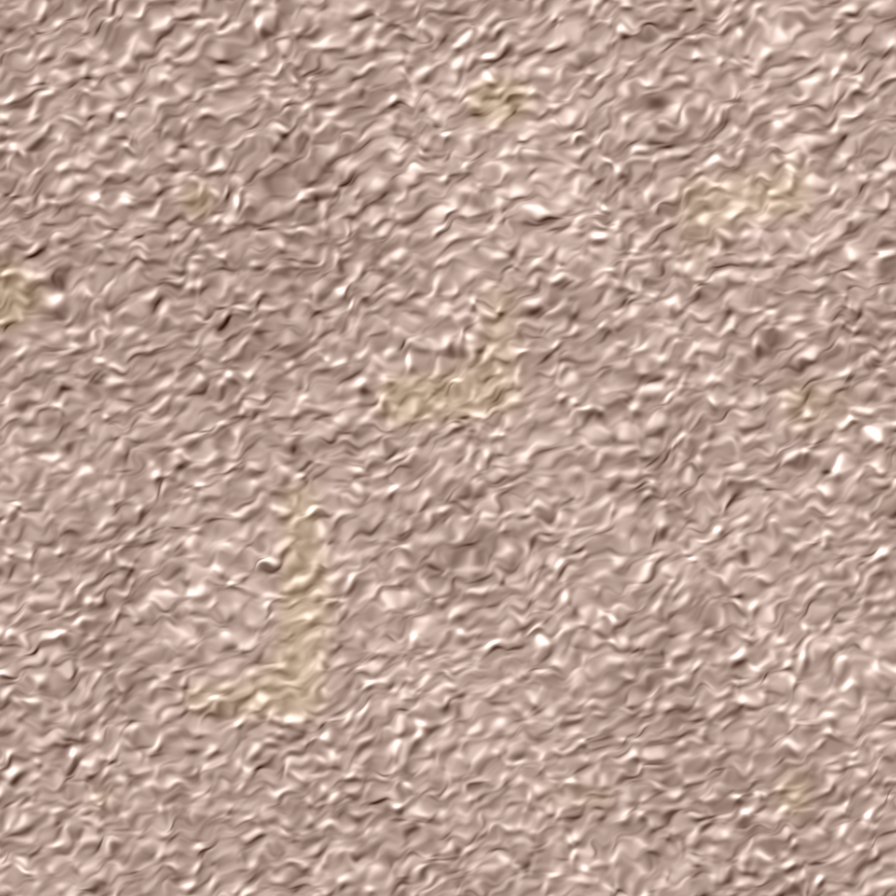
This texture is drawn by a Shadertoy shader. Its source:

```glsl
// Pinkish beige terry cloth: plump slanted tufts with shadowed lower edges,
// thin dark creases between them and fine strands, all summed into one
// brightness that shifts a base colour. Tufts and creases are jittered splats.

#define BASE_COLOR vec3(0.726, 0.626, 0.582)
#define SLANT 0.46            // main direction of the pile, radians
#define TUFT_CELLS 45.0       // tufts across the canvas
#define CREASE_CELLS 33.0     // creases across the canvas
#define TUFT_SIZE vec2(0.55, 0.33)
#define CREASE_SIZE vec2(0.65, 0.15)
#define SHADOW_SHIFT vec2(-0.003, 0.007)
#define TUFT_LIGHT 0.35
#define CREASE_DARK 0.25
#define STRAND_LIGHT 0.19
#define MOTTLE_LIGHT 0.10

vec3 hash3(vec2 p) {
    vec3 q = fract(p.xyx * vec3(0.1031, 0.1030, 0.0973));
    q += dot(q, q.yxz + 33.33);
    return fract((q.xxy + q.yzz) * q.zyx);
}

float noise(vec2 p) {
    vec2 cell = floor(p), f = fract(p);
    f = f * f * (3.0 - 2.0 * f);
    float low = mix(hash3(cell).x, hash3(cell + vec2(1, 0)).x, f.x);
    float high = mix(hash3(cell + vec2(0, 1)).x, hash3(cell + vec2(1, 1)).x, f.x);
    return mix(low, high, f.y);
}

// Coordinates along and across a direction
vec2 alongAcross(vec2 p, float angle) {
    vec2 dir = vec2(cos(angle), sin(angle));
    return vec2(dot(p, dir), dot(p, vec2(-dir.y, dir.x)));
}

// Sum of soft ellipses, one per cell, with random place, turn and strength
float splats(vec2 p, vec2 size, float spread, float seed) {
    vec2 home = floor(p);
    float sum = 0.0;
    for (int y = -1; y <= 1; y++)
    for (int x = -1; x <= 1; x++) {
        vec2 cell = home + vec2(x, y);
        vec3 place = hash3(cell + seed);
        vec3 look = hash3(cell + seed + 57.0);
        float angle = SLANT + spread * (look.x - 0.5);
        vec2 d = alongAcross(p - cell - place.xy, angle) / size;
        sum += mix(0.2, 1.0, look.y * look.y) * exp(-2.0 * dot(d, d));
    }
    return sum;
}

float tufts(vec2 p) {
    return splats(p * TUFT_CELLS, TUFT_SIZE, 1.3, 11.0)
         + splats(p * TUFT_CELLS * 1.23, TUFT_SIZE, 1.3, 203.0);
}

float creases(vec2 p) {
    return splats(p * CREASE_CELLS, CREASE_SIZE, 1.0, 331.0)
         + splats(p * CREASE_CELLS * 1.37, CREASE_SIZE, 1.0, 419.0);
}

void mainImage(out vec4 fragColor, in vec2 fragCoord) {
    vec2 uv = fragCoord / iResolution.y;

    // Wobble the pile so that outlines become irregular
    vec2 wobble = vec2(noise(uv * 65.0), noise(uv * 65.0 + 90.0)) - 0.5;
    vec2 drift = vec2(noise(uv * 14.0 + 30.0), noise(uv * 14.0 + 70.0)) - 0.5;
    vec2 p = uv + 0.010 * wobble + 0.020 * drift;

    // Lit tufts with a shadow below, then creases
    float relief = tufts(p) - 0.5 * tufts(p + SHADOW_SHIFT) - 0.132;
    float light = TUFT_LIGHT * relief - CREASE_DARK * (creases(p) - 0.15);

    // Fine strands along the pile
    vec2 strand = alongAcross(p, SLANT);
    light += STRAND_LIGHT * (noise(strand * vec2(55.0, 140.0) + 40.0) - 0.5);
    light += 0.5 * STRAND_LIGHT * (noise(strand * vec2(130.0, 250.0) + 80.0) - 0.5);

    // Broad mottling and rare yellowish patches
    light += MOTTLE_LIGHT * (noise(uv * 8.0 + 5.0) - 0.5);
    float patchy = smoothstep(0.78, 0.95, noise(uv * 9.0 + 17.0));
    vec3 tint = patchy * vec3(0.015, 0.02, -0.025);

    fragColor = vec4(clamp(BASE_COLOR + light + tint, 0.0, 1.0), 1.0);
}
```
